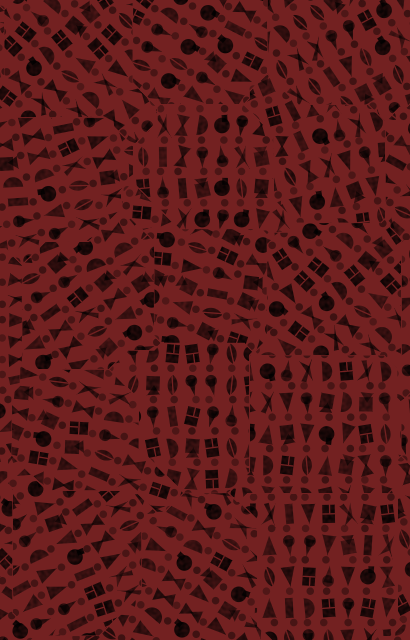
A Shadertoy shader for this pattern:

```glsl
// Dark geometric motifs with dots, stamped in turned patches on brick red.
#define BASE_RED vec3(0.45, 0.13, 0.13)
#define TILE vec2(0.0765, 0.048)   // motif cell, canvas width = 1
#define PATCH_SIZE 0.33
#define PATCH_JITTER 0.55
#define TURN_STEP 0.2618           // patches turn in steps of 15 degrees
#define TILT 0.5
#define MOTIF_SCALE 1.1
#define DOT_RADIUS 0.19
#define GRAIN_FREQ 110.0
#define GRAIN_DEPTH 0.28

vec2 hash2(vec2 p) {
    vec3 q = fract(p.xyx * vec3(0.1031, 0.1030, 0.0973));
    q += dot(q, q.yzx + 33.33);
    return fract((q.xx + q.yz) * q.zy);
}

float gradientNoise(vec2 p) {
    vec2 i = floor(p), f = fract(p), u = f * f * (3.0 - 2.0 * f);
    vec2 o = vec2(0.0, 1.0);
    float a = dot(hash2(i) * 2.0 - 1.0, f);
    float b = dot(hash2(i + o.yx) * 2.0 - 1.0, f - o.yx);
    float c = dot(hash2(i + o) * 2.0 - 1.0, f - o);
    float d = dot(hash2(i + 1.0) * 2.0 - 1.0, f - 1.0);
    return mix(mix(a, b, u.x), mix(c, d, u.x), u.y);
}

mat2 rotation(float a) { return mat2(cos(a), sin(a), -sin(a), cos(a)); }

float disc(vec2 p, float r) { return length(p) - r; }

float box(vec2 p, vec2 halfSize) {
    vec2 d = abs(p) - halfSize;
    return max(d.x, d.y);
}

float edgeSide(vec2 p, vec2 a, vec2 b) {
    vec2 e = normalize(b - a);
    return dot(p - a, vec2(e.y, -e.x));
}

// Corners run counterclockwise
float triangle(vec2 p, vec2 a, vec2 b, vec2 c) {
    return max(edgeSide(p, a, b), max(edgeSide(p, b, c), edgeSide(p, c, a)));
}

float leaf(vec2 p) {
    return disc(vec2(p.x, abs(p.y) + 0.35), 0.58);
}

// Distances to the two overlapping pieces of a motif
vec2 motif(int kind, vec2 p) {
    float a, b = 1.0;
    if (kind == 0) {          // disc with block
        a = disc(p, 0.36);
        b = box(p - vec2(-0.32, 0.14), vec2(0.16, 0.13));
    } else if (kind == 1) {   // long triangle
        a = triangle(p, vec2(-0.48, -0.3), vec2(0.44, -0.04), vec2(-0.42, 0.34));
    } else if (kind == 2) {   // bar
        a = box(p, vec2(0.46, 0.18));
    } else if (kind == 3) {   // bow
        a = triangle(p, vec2(-0.5, -0.3), vec2(0.08, 0.0), vec2(-0.45, 0.3));
        b = triangle(p, vec2(-0.08, 0.0), vec2(0.48, -0.32), vec2(0.44, 0.28));
    } else if (kind == 4) {   // split leaf
        a = max(leaf(p), 0.03 - abs(p.y - 0.12 * p.x));
    } else if (kind == 5) {   // square with wedge
        a = box(p + vec2(0.08, 0.0), vec2(0.33, 0.31));
        b = triangle(p, vec2(0.0, 0.05), vec2(0.48, -0.25), vec2(0.42, 0.33));
    } else if (kind == 6) {   // window panes
        float bars = min(abs(p.x), p.x < 0.0 ? abs(p.y - 0.05) : 1.0);
        a = max(box(p, vec2(0.42, 0.29)), 0.03 - bars);
    } else if (kind == 7) {   // half disc
        a = max(disc(p + vec2(0.0, 0.2), 0.46), -p.y - 0.2);
    } else if (kind == 8) {   // crossed slivers
        a = triangle(p, vec2(-0.5, -0.28), vec2(0.45, 0.2), vec2(-0.2, 0.16));
        b = triangle(p, vec2(-0.5, 0.3), vec2(0.42, -0.32), vec2(0.5, -0.1));
    } else {                  // cone and ball
        a = disc(p + vec2(0.2, 0.0), 0.27);
        b = triangle(p, vec2(-0.28, -0.22), vec2(0.5, 0.0), vec2(-0.28, 0.22));
    }
    return vec2(a, b);
}

void mainImage(out vec4 fragColor, in vec2 fragCoord) {
    float pixel = 1.0 / iResolution.x;
    vec2 uv = fragCoord * pixel;

    // Nearest patch by square distance, and the gap to the runner-up
    vec2 grid = uv / PATCH_SIZE, home = floor(grid), patchId = home, centre = home;
    float first = 9.0, second = 9.0;
    for (int y = -1; y <= 1; y++)
    for (int x = -1; x <= 1; x++) {
        vec2 id = home + vec2(x, y);
        vec2 c = id + 0.5 + PATCH_JITTER * (hash2(id + 17.0) - 0.5);
        vec2 d = abs(grid - c);
        float dist = max(d.x, d.y);
        if (dist < first) { second = first; first = dist; patchId = id; centre = c; }
        else second = min(second, dist);
    }
    float inside = smoothstep(0.0, 1.5 * pixel, (second - first) * PATCH_SIZE);

    // Motif cell inside the turned patch, cell height = 1
    vec2 seed = hash2(patchId + 41.0);
    float turn = (floor(seed.x * 9.0) - 2.0) * TURN_STEP;
    vec2 local = rotation(turn) * (uv - centre * PATCH_SIZE) / TILE.y;
    vec2 cell = vec2(TILE.x / TILE.y, 1.0);
    vec2 cellId = floor(local / cell);
    vec2 p = local - (cellId + 0.5) * cell;
    vec2 key = cellId + floor(seed.yx * 40.0) + 60.0;
    vec2 pick = hash2(key), vary = hash2(key + 91.0);

    // Motif pieces and companion dot
    int kind = int(pick.x * 10.0);
    vec2 q = rotation((pick.y - 0.5) * TILT) * (p + vec2(0.2, 0.0)) / MOTIF_SCALE;
    q.x *= vary.x < 0.3 ? -1.0 : 1.0;
    float soft = pixel / TILE.y;
    vec2 pieces = clamp(0.5 - motif(kind, q) * MOTIF_SCALE / soft, 0.0, 1.0);
    float dotEdge = disc(p - vec2(0.54, (vary.y - 0.5) * 0.5), DOT_RADIUS);
    float dotCover = clamp(0.5 - dotEdge / soft, 0.0, 1.0);

    // Worn ink multiplies over the base
    float grain = gradientNoise(uv * GRAIN_FREQ) + 0.6 * gradientNoise(uv * GRAIN_FREQ * 0.3);
    float ink = (kind == 0 || kind == 6 ? 0.78 : mix(0.5, 0.66, vary.x)) + GRAIN_DEPTH * grain;
    vec2 layers = 1.0 - pieces * clamp(ink, 0.0, 0.9);
    float light = layers.x * layers.y * (1.0 - dotCover * mix(0.3, 0.48, pick.y));
    fragColor = vec4(BASE_RED * mix(1.0, light, inside), 1.0);
}
```
